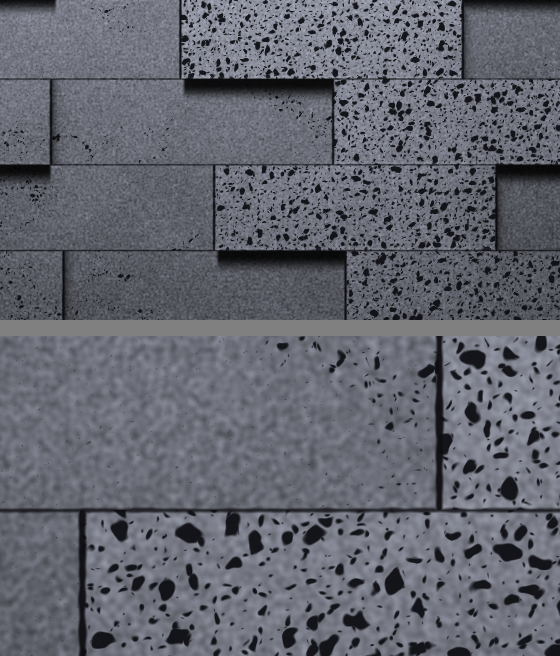
Top: the whole. Bottom: its middle third, enlarged.
Give the GLSL for this texture, as a Shadertoy shader.

```glsl
const float STONE_W = 0.882;
const float ROW_H = 0.268;

vec2 hash2(vec2 p) {
    vec3 q = fract(p.xyx * vec3(0.1031, 0.1030, 0.0973));
    q += dot(q, q.yzx + 33.33);
    return fract((q.xx + q.yz) * q.zy);
}

float cornerSlope(vec2 cell, vec2 offset) {
    return dot(hash2(cell) * 2.0 - 1.0, offset);
}

float gradientNoise(vec2 p) {
    vec2 i = floor(p), f = fract(p);
    vec2 u = f * f * (3.0 - 2.0 * f), e = vec2(0.0, 1.0);
    return mix(mix(cornerSlope(i, f), cornerSlope(i + e.yx, f - e.yx), u.x),
               mix(cornerSlope(i + e, f - e), cornerSlope(i + 1.0, f - 1.0), u.x), u.y);
}

float fbm(vec2 p) {
    float sum = 0.0, amp = 0.6;
    for (int k = 0; k < 4; k++) {
        sum += amp * gradientNoise(p);
        p = mat2(1.6, 1.2, -1.2, 1.6) * p + 7.3;
        amp *= 0.55;
    }
    return sum;
}

// Stone index along a row, and distance from its left edge
vec2 stoneAt(float row, float x) {
    float starts[5] = float[5](1.080, 0.669, 1.041, 0.564, 1.057);
    float s = (x - starts[int(clamp(row, 0.0, 4.0))]) / STONE_W;
    return vec2(floor(s), fract(s) * STONE_W);
}

float isRaised(float index) {
    return 1.0 - mod(index, 2.0);
}

// Signed distance to scattered, tilted oval holes
float pits(vec2 p, float cellSize, float fill) {
    vec2 g = p / cellSize, cell = floor(g);
    float d = 1.0;
    for (int j = -1; j <= 1; j++)
    for (int i = -1; i <= 1; i++) {
        vec2 c = cell + vec2(i, j);
        vec2 shape = hash2(c + 41.7);
        vec2 o = g - c - 0.1 - 0.8 * hash2(c);
        float a = 0.8 + 2.2 * (shape.y - 0.5);
        o = mat2(cos(a), -sin(a), sin(a), cos(a)) * o;
        float radius = fill * (0.15 + 0.4 * shape.x * shape.x) - 0.05;
        d = min(d, length(o * vec2(1.0, 1.6)) - radius);
    }
    return d * cellSize;
}

void mainImage(out vec4 fragColor, in vec2 fragCoord) {
    float px = 1.0 / iResolution.y;
    vec2 p = fragCoord * px;

    // Stone layout
    float rowPos = (p.y - 0.217) / ROW_H + 1.0;
    float row = floor(rowPos);
    float below = fract(rowPos) * ROW_H;
    float above = ROW_H - below;
    vec2 stone = stoneAt(row, p.x);
    float raised = isRaised(stone.x);
    float porous = stone.x == 0.0 ? 1.0 : 0.0;
    vec2 seed = hash2(vec2(stone.x, row) + 5.0) * 40.0;
    vec2 q = p + seed;

    // Base tone with light from above and mottled grain
    float tone = 0.365 + 0.165 * p.y + mix(-0.03, 0.05, porous);
    tone -= 0.07 * smoothstep(1.1, 1.75, p.x);
    tone += 0.03 * (hash2(seed).x - 0.5);
    tone += 0.07 * fbm(q * 5.0) + 0.11 * fbm(q * 45.0);
    tone += 0.16 * gradientNoise(q * 125.0);
    vec3 color = tone * vec3(0.975, 1.0, 1.09);

    // Holes fill the porous stones and follow veins on the smooth ones
    float vein = 1.0 - smoothstep(0.0, 0.09, abs(fbm(q * vec2(3.5, 4.5))));
    vein *= smoothstep(-0.02, 0.22, gradientNoise(q * 3.0 + 19.0));
    float fill = mix(0.85 * vein + 0.12, 1.0, porous);
    vec2 warp = vec2(gradientNoise(q * 75.0), gradientNoise(q * 75.0 + 31.0));
    vec2 w = q + 0.008 * warp;
    float hole = min(pits(w, mix(0.02, 0.029, porous), fill),
                     pits(w + 3.1, 0.016, fill * 0.72));
    float edge = max(px, 0.002);
    color = mix(color, vec3(0.055, 0.057, 0.075),
                0.95 * (1.0 - smoothstep(-edge, edge, hole)));

    // Shadows on recessed stones
    vec2 upper = stoneAt(row + 1.0, p.x - 0.005);
    float cover = isRaised(upper.x) * smoothstep(0.0, 0.012, upper.y)
                * smoothstep(0.0, 0.012, STONE_W - upper.y);
    float shade = cover * (1.0 - smoothstep(0.018, 0.075, above));
    shade = max(shade, 0.8 * exp(-stone.y / 0.014));
    color *= 1.0 - 0.9 * shade * (1.0 - raised);

    // Lit lower rim of raised stones
    color += 0.05 * raised * (1.0 - smoothstep(0.005, 0.012, below));

    // Joints with slightly chipped edges
    float chip = 0.002 * gradientNoise(p * 60.0);
    float side = min(stone.y, STONE_W - stone.y) + chip;
    float bed = min(below, above) + chip;
    float joint = 1.0 - smoothstep(0.0035 - edge, 0.0035 + edge, side);
    joint = max(joint, 0.85 * (1.0 - smoothstep(0.002 - edge, 0.002 + edge, bed)));
    color = mix(color, vec3(0.05, 0.05, 0.065), 0.95 * joint);

    fragColor = vec4(clamp(color, 0.0, 1.0), 1.0);
}
```
